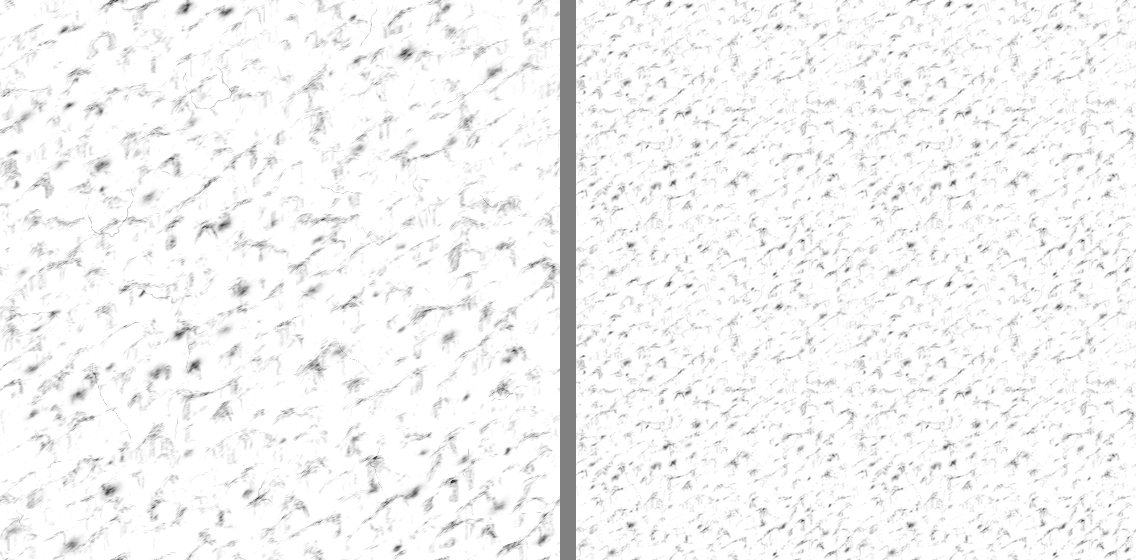
Left: one tile. Right: repeated 2 by 2.
This texture is drawn by a Shadertoy shader. Its source:

```glsl
// Draws white weathered plaster with slanted grey smudges, dark pits and hairline cracks.

const vec3 PLASTER = vec3(1.0);
const vec3 SOOT = vec3(0.0);
const float TAU = 6.2831853;

float hash(vec2 p, float seed) {
    return fract(sin(dot(p, vec2(127.1, 311.7)) + seed * 17.3) * 43758.5453);
}

// Slope of one lattice corner; the lattice wraps after `period` cells.
float corner(vec2 cell, vec2 offset, float period, float seed) {
    float angle = TAU * hash(mod(cell, period), seed);
    return dot(vec2(cos(angle), sin(angle)), offset);
}

// Gradient noise that repeats over the unit square.
float noise(vec2 uv, float period, float seed) {
    vec2 p = uv * period;
    vec2 cell = floor(p);
    vec2 f = p - cell;
    vec2 s = f * f * (3.0 - 2.0 * f);
    vec2 e = vec2(1.0, 0.0);
    float low = mix(corner(cell, f, period, seed),
                    corner(cell + e.xy, f - e.xy, period, seed), s.x);
    float high = mix(corner(cell + e.yx, f - e.yx, period, seed),
                     corner(cell + e.xx, f - e.xx, period, seed), s.x);
    return mix(low, high, s.y);
}

// Whole-number shear: features lean to the upper right and still wrap.
vec2 slant(vec2 uv) {
    return vec2(uv.x - uv.y, uv.y);
}

// Blotchy relief, from broad slanted patches down to ragged detail.
float relief(vec2 uv) {
    vec2 leaning = slant(uv);
    return 0.80 * noise(leaning, 26.0, 1.0)
         + 0.60 * noise(uv, 34.0, 2.0)
         + 0.45 * noise(leaning, 61.0, 3.0)
         + 0.35 * noise(uv, 118.0, 4.0)
         + 0.30 * noise(leaning, 213.0, 5.0);
}

// Smudges with a crisp upper rim and a fading lower side.
float smudges(vec2 uv) {
    float lift = noise(slant(uv), 26.0, 1.0);
    float amount = max(relief(uv - vec2(0.0, 0.03) * lift) - 0.11, 0.0);
    float grain = 1.0 + 1.1 * noise(slant(uv), 231.0, 6.0);
    return (0.45 + 0.35 * amount) * amount * grain;
}

// Scattered small soft pits, some cells left empty.
float pits(vec2 uv, float count, float share) {
    vec2 p = uv * count;
    vec2 home = floor(p);
    float dark = 0.0;
    for (int y = -1; y <= 1; y++) {
        for (int x = -1; x <= 1; x++) {
            vec2 cell = home + vec2(x, y);
            vec2 id = mod(cell, count);
            vec2 center = cell + 0.15 + 0.7 * vec2(hash(id, 11.0), hash(id, 12.0));
            vec2 d = p - center;
            d.x -= 0.7 * d.y;
            float radius = mix(0.05, 0.14, hash(id, 13.0));
            float strength = mix(0.25, 0.65, hash(id, 14.0)) * step(hash(id, 15.0), share);
            dark += strength * exp(-dot(d, d) / (radius * radius));
        }
    }
    return dark;
}

// Thin broken lines along the zero level of a wandering field.
float cracks(vec2 uv, float period, float width) {
    float path = noise(uv, period, 21.0) + 0.06 * noise(uv, 44.0, 22.0)
               + 0.02 * noise(uv, 120.0, 23.0);
    float line = 1.0 - smoothstep(0.0, width * period, abs(path));
    float broken = smoothstep(0.05, 0.3, noise(uv, 9.0, 24.0) + 0.4 * noise(uv, 70.0, 25.0));
    return line * broken;
}

void mainImage(out vec4 fragColor, in vec2 fragCoord) {
    vec2 uv = fragCoord / iResolution.xy;

    // Ragged outlines for the pits
    vec2 wobble = 0.006 * vec2(noise(uv, 70.0, 31.0), noise(uv, 70.0, 32.0));
    float pitGrain = 1.0 + 0.7 * noise(slant(uv), 190.0, 33.0);

    // Layers of dirt on the bare wall
    float dirt = smudges(uv);
    dirt += pits(uv + wobble, 13.0, 0.4) * pitGrain;
    dirt += 0.22 * cracks(uv, 6.0, 0.0014);

    fragColor = vec4(mix(PLASTER, SOOT, clamp(dirt, 0.0, 0.8)), 1.0);
}
```
